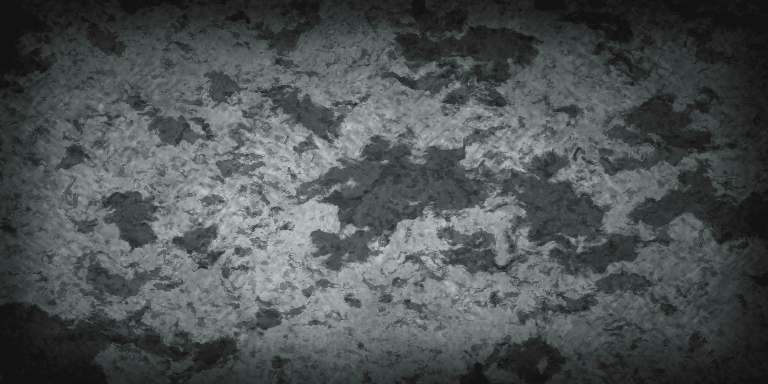
A Shadertoy shader for this texture:

```glsl
// Weathered grey concrete: ragged dark stains, fine scuffs and a heavy vignette.

float hash(vec2 p) {
    vec3 q = fract(p.xyx * 0.1031);
    q += dot(q, q.yzx + 33.33);
    return fract((q.x + q.y) * q.z);
}

float noise(vec2 p) {
    vec2 cell = floor(p), f = fract(p);
    f = f * f * (3.0 - 2.0 * f);
    return mix(mix(hash(cell), hash(cell + vec2(1, 0)), f.x),
               mix(hash(cell + vec2(0, 1)), hash(cell + vec2(1, 1)), f.x), f.y);
}

float fbm(vec2 p) {
    float sum = 0.0, amp = 0.5, total = 0.0;
    for (int i = 0; i < 6; i++) {
        sum += amp * noise(p);
        total += amp;
        amp *= 0.6;
        p = mat2(1.6, 1.2, -1.2, 1.6) * p + 17.3;
    }
    return sum / total;
}

// Short parallel strokes running along the given angle
float strokes(vec2 p, float angle) {
    float c = cos(angle), s = sin(angle);
    vec2 q = mat2(c, -s, s, c) * p;
    q.y += 0.02 * noise(p * 18.0);
    return noise(q * vec2(48.0, 130.0));
}

// Thin broken lines along the middle contour of a noise field
float cracks(vec2 p) {
    float ridge = abs(fbm(p * vec2(4.0, 6.0) + 51.0) - 0.5);
    return (1.0 - smoothstep(0.0, 0.010, ridge)) * smoothstep(0.62, 0.78, noise(p * 9.0 + 8.0));
}

void mainImage(out vec4 fragColor, in vec2 fragCoord) {
    vec2 uv = fragCoord / iResolution.xy;
    vec2 p = fragCoord / iResolution.y;
    vec2 warp = vec2(fbm(p * 9.0 + 3.0), fbm(p * 9.0 + 29.0)) - 0.5;
    vec2 w = p + 0.09 * warp;

    // Light pool, dark border and uneven wash
    float pool = length(uv - vec2(0.45, 0.45));
    float tone = mix(0.68, 0.15, smoothstep(0.06, 0.74, pool));
    vec2 border = smoothstep(vec2(0.0), vec2(0.09, 0.15), min(uv, 1.0 - uv));
    tone *= mix(0.58, 1.0, border.x * border.y);
    tone *= 0.80 + 0.40 * fbm(p * vec2(7.0, 10.0) + 70.0);

    // Large stains gather right of centre and in the lower left corner
    vec2 right = (uv - vec2(0.69, 0.52)) * vec2(1.0, 0.8);
    vec2 corner = uv - vec2(0.15, 0.10);
    float region = exp(-14.0 * dot(right, right)) + 0.8 * exp(-40.0 * dot(corner, corner));
    float large = smoothstep(0.59, 0.67, fbm(w * vec2(5.5, 9.0) + 11.0) + 0.11 * region);
    float medium = smoothstep(0.61, 0.68, fbm(w * vec2(11.0, 19.0) + 37.0) + 0.04 * region);
    float specks = smoothstep(0.63, 0.72, fbm(w * vec2(32.0, 46.0) + 91.0));
    float stain = 1.0 - (1.0 - 0.50 * large) * (1.0 - 0.40 * medium) * (1.0 - 0.32 * specks);
    tone *= 1.0 - min(stain, 0.62);

    // Scuffed areas in two crossing directions
    float scuffArea = smoothstep(0.48, 0.62, fbm(p * 4.5 + 130.0));
    float crossArea = smoothstep(0.50, 0.64, fbm(p * 5.0 + 190.0));
    float scuff = scuffArea * (strokes(p, -0.6) - 0.5) + crossArea * (strokes(p, 0.75) - 0.5);
    tone *= 1.0 + 0.32 * scuff * (1.0 - 0.6 * large);

    // Pits, pale scratches and fine grain
    float pits = smoothstep(0.56, 0.72, fbm(p * vec2(50.0, 70.0) + 7.0));
    tone *= 1.0 - 0.24 * pits;
    tone *= 1.0 + 0.16 * cracks(p) - 0.20 * cracks(p + vec2(0.004, -0.005));
    float grain = 0.55 * noise(p * 110.0) + 0.45 * noise(p * 230.0 + 40.0) - 0.5;
    tone += grain * (0.03 + 0.24 * tone);

    // Neutral shadows turning to cool grey-green
    tone = clamp(tone, 0.07, 0.76);
    vec3 colour = vec3(tone) + vec3(-0.021, 0.009, 0.008) * smoothstep(0.13, 0.25, tone);
    fragColor = vec4(colour, 1.0);
}
```
